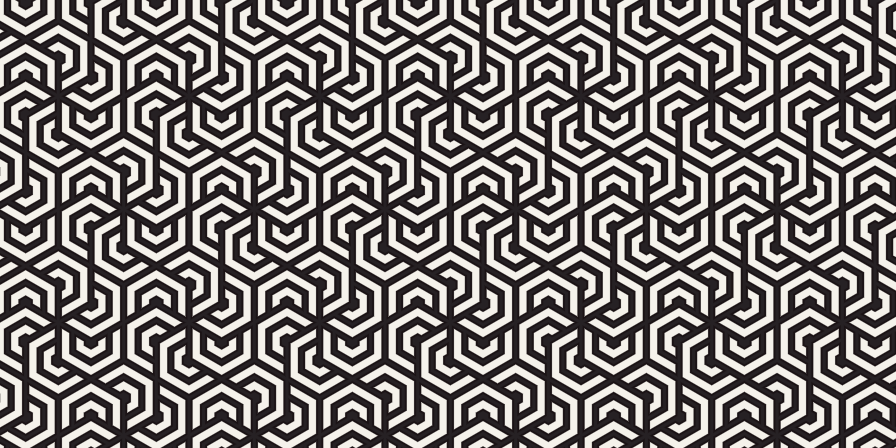
Give the GLSL for this pattern, as a WebGL 1 fragment shader.

```glsl
precision highp float;
// Interlaced cream half-hexagon arches on black, six spinning around each lattice centre.

uniform vec2 u_resolution;

// Offset from the nearest centre of a triangular lattice.
vec2 latticeOffset(vec2 p, float period) {
  vec2 cell = period * vec2(1.0, sqrt(3.0));
  vec2 a = mod(p + 0.5 * cell, cell) - 0.5 * cell;
  vec2 b = mod(p, cell) - 0.5 * cell;
  return dot(a, a) < dot(b, b) ? a : b;
}

// Signed distance to two concentric hexagonal bands, open at the bottom.
float archDistance(vec2 p) {
  vec2 q = abs(p);
  float hexRadius = max(q.x, dot(q, vec2(0.5, 0.8660254)));
  float bands = abs(abs(hexRadius - 2.5) - 1.0) - 0.5;
  float opening = 0.5 - dot(vec2(q.x, p.y), vec2(0.5, 0.8660254));
  return max(bands, opening);
}

void main() {
  // One unit is one band width; the pattern repeats every 18 bands.
  float bandsPerHeight = 61.71;
  vec2 p = (gl_FragCoord.xy / u_resolution.y - vec2(0.8594, 0.5326)) * bandsPerHeight;
  float pixel = bandsPerHeight / u_resolution.y;

  // Six arches, each turned a further sixty degrees.
  vec2 q = latticeOffset(p, 18.0);
  mat2 turn = mat2(0.5, 0.8660254, -0.8660254, 0.5);
  float dist = 100.0;
  for (int i = 0; i < 6; i++) {
    dist = min(dist, archDistance(q - vec2(-4.5, 2.598)));
    q = turn * q;
  }

  // The ink is slightly deeper along the band edges.
  vec3 ink = mix(vec3(0.10, 0.07, 0.08), vec3(0.15, 0.13, 0.14), smoothstep(0.15, 0.4, dist));
  vec3 cream = vec3(0.96, 0.95, 0.92);
  float coverage = 1.0 - smoothstep(-0.75 * pixel, 0.75 * pixel, dist);
  gl_FragColor = vec4(mix(ink, cream, coverage), 1.0);
}
```
